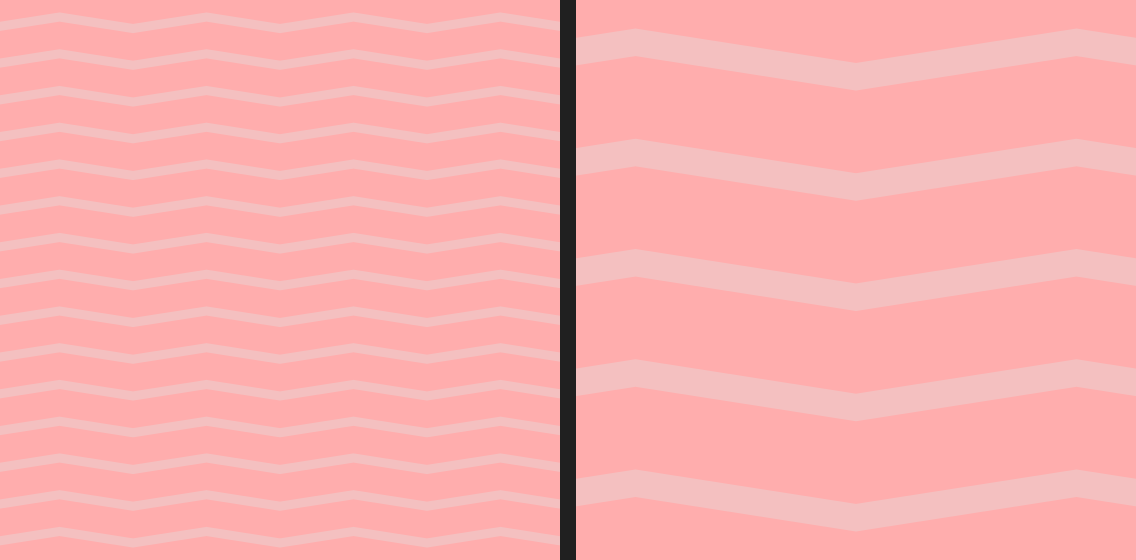
Left, the full canvas; right, a detail of the centre.
A Shadertoy shader for this pattern:

```glsl
// Pale, shallow zigzag stripes on a flat pink ground.
// A triangle wave shifts each row up and down; the rows repeat with fract,
// and the vertical distance to the nearest row gives a smooth-edged band.

// Triangle wave of period 1: 0 at whole numbers, 1 halfway between.
float triangleWave(float x) {
    return 1.0 - abs(2.0 * fract(x) - 1.0);
}

void mainImage(out vec4 fragColor, in vec2 fragCoord) {
    // Centred coordinates where one unit is the spacing between rows.
    float rowsPerCanvas = 15.24;
    vec2 p = (fragCoord - 0.5 * iResolution.xy) / iResolution.y * rowsPerCanvas;
    float pixel = rowsPerCanvas / iResolution.y;

    // Each zigzag spans four row spacings, with a trough on the centre line.
    float zigzag = 0.3125 * (triangleWave(p.x / 4.0) - 0.5);

    // Signed vertical distance to a band a quarter of a row tall.
    float band = abs(fract(p.y - zigzag + 0.5) - 0.5) - 0.125;
    float coverage = clamp(0.5 - band / pixel, 0.0, 1.0);

    vec3 ground = vec3(1.0, 0.678, 0.678);
    vec3 stripe = vec3(0.957, 0.753, 0.753);
    fragColor = vec4(mix(ground, stripe, coverage), 1.0);
}
```
